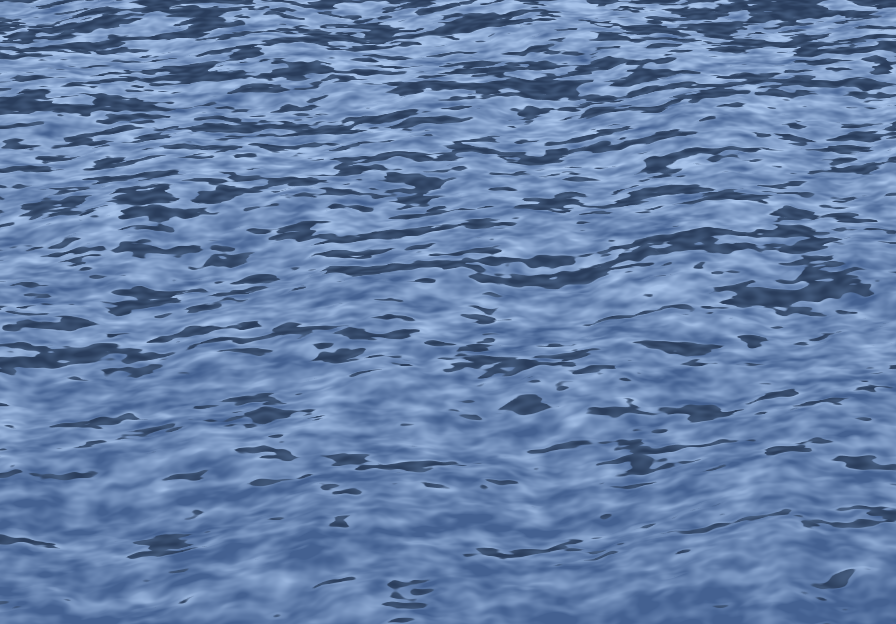
Write a WebGL 2 fragment shader that draws this texture.

```glsl
#version 300 es
precision highp float;
uniform vec2 u_resolution;
out vec4 fragColor;

#define HORIZON 2.7
#define STREAK_FREQ vec2(7.4, 37.0)
#define RIPPLE_FREQ vec2(10.5, 35.0)
#define SWELL_FREQ vec2(3.0, 11.0)
#define TILT 0.08
#define NEAR_LEVEL 0.55
#define FAR_LEVEL 0.06
#define SKY_LOW vec3(0.265, 0.38, 0.57)
#define SKY_HIGH vec3(0.63, 0.74, 0.895)
#define SHADE_LOW vec3(0.165, 0.24, 0.36)
#define SHADE_HIGH vec3(0.285, 0.38, 0.52)

// Unit gradient at a lattice cell
vec2 gradientAt(vec2 cell) {
    uvec2 k = uvec2(ivec2(cell)) * uvec2(1597u, 3571u);
    uint h = (k.x ^ (k.y << 7)) + k.y;
    h = (h ^ (h >> 15)) * 73529u;
    h = (h ^ (h >> 13)) * 91393u;
    h ^= h >> 16;
    float angle = float(h & 65535u) / 65536.0 * 6.28319;
    return vec2(cos(angle), sin(angle));
}

float noise(vec2 p) {
    vec2 i = floor(p), f = p - i;
    vec2 u = f * f * f * (f * (f * 6.0 - 15.0) + 10.0);
    vec2 e = vec2(1.0, 0.0);
    float a = dot(gradientAt(i), f);
    float b = dot(gradientAt(i + e.xy), f - e.xy);
    float c = dot(gradientAt(i + e.yx), f - e.yx);
    float d = dot(gradientAt(i + e.xx), f - e.xx);
    return mix(mix(a, b, u.x), mix(c, d, u.x), u.y);
}

float fbm(vec2 p, float gain) {
    float sum = 0.0, amp = 1.0;
    for (int i = 0; i < 3; i++) {
        sum += amp * noise(p);
        p = p * vec2(2.1, 1.75) + vec2(17.3, 9.1);
        amp *= gain;
    }
    return sum;
}

// Flat water surface seen at a slant, bent by swells and chop
vec2 waterPlane(vec2 p) {
    float w = HORIZON / (HORIZON - p.y);
    vec2 q = vec2((p.x - 0.72) * w, HORIZON * w);
    q.y -= TILT * q.x;
    q.y += 0.05 * noise(q * vec2(2.6, 4.5) + 31.0);
    q.y += 0.012 * noise(q * vec2(10.0, 16.0) + 57.0);
    q.y += 0.005 * noise(q * vec2(28.0, 36.0) + 71.0);
    return q;
}

void main() {
    vec2 p = gl_FragCoord.xy / u_resolution.y;
    vec2 q = waterPlane(p);

    // Wave faces turned away from the sky, gathered into long bands
    float bands = noise(q * vec2(2.2, 13.0) + 83.0);
    float steepness = fbm(q * STREAK_FREQ, 0.58) + 0.7 * bands;
    float level = steepness - mix(NEAR_LEVEL, FAR_LEVEL, p.y);
    float edge = max(0.04, 0.6 * fwidth(level));
    float shade = smoothstep(-edge, edge, level);

    // Sky reflection with swell, ripples, fine crests and pale rims
    float swell = noise(q * SWELL_FREQ + 5.0);
    float ripple = fbm(q * RIPPLE_FREQ + 41.0, 0.58);
    float crest = 1.0 - abs(noise(q * vec2(14.0, 48.0) + 23.0)) * 3.0;
    float rim = smoothstep(-0.36, -0.08, level);
    float tone = 0.18 + 0.42 * p.y + 0.26 * swell + 0.62 * ripple;
    tone += 0.11 * max(crest, -0.5) + 0.16 * rim;
    vec3 sky = mix(SKY_LOW, SKY_HIGH, clamp(tone, 0.0, 1.06));

    // Dark troughs with a faint grain
    float grain = 0.45 + 0.9 * noise(q * vec2(30.0, 80.0)) - 0.4 * level;
    vec3 trough = mix(SHADE_LOW, SHADE_HIGH, clamp(grain, 0.0, 1.0));

    fragColor = vec4(mix(sky, trough, shade), 1.0);
}
```
